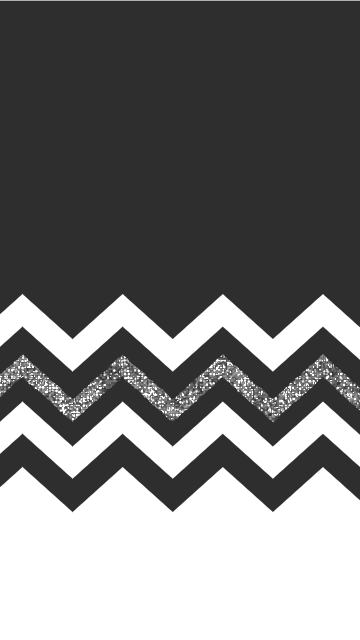
A WebGL 2 fragment shader for this background:

```glsl
#version 300 es
precision highp float;

uniform vec2 u_resolution;
out vec4 fragColor;

float hash(vec2 p) {
    return fract(sin(dot(p, vec2(127.1, 311.7))) * 43758.5453);
}

float valueNoise(vec2 p) {
    vec2 cell = floor(p), f = fract(p);
    f = f * f * (3.0 - 2.0 * f);
    return mix(mix(hash(cell), hash(cell + vec2(1, 0)), f.x),
               mix(hash(cell + vec2(0, 1)), hash(cell + vec2(1, 1)), f.x), f.y);
}

// Soft step across one pixel
float edge(float d, float at, float pixel) {
    return clamp((d - at) / pixel + 0.5, 0.0, 1.0);
}

float band(float d, float from, float to, float pixel) {
    return edge(d, from, pixel) - edge(d, to, pixel);
}

// Grainy base with two layers of round flakes
float glitter(vec2 p) {
    float clump = valueNoise(p * 24.0);
    float shade = 0.12 + 0.38 * valueNoise(p * 210.0) + 0.18 * clump;
    for (int i = 0; i < 2; i++) {
        float layer = float(i);
        vec2 q = p * (105.0 + 55.0 * layer) + 17.3 * layer;
        vec2 cell = floor(q);
        vec2 center = 0.3 + 0.4 * vec2(hash(cell + 3.1), hash(cell + 8.7));
        float flake = 1.0 - smoothstep(0.15, 0.52, length(fract(q) - center));
        float shine = smoothstep(0.45, 1.0, hash(cell + 5.9) + 0.25 * (clump - 0.5));
        shade += flake * shine * 0.85;
    }
    return min(shade, 1.0);
}

void main() {
    // Canvas width is one unit
    vec2 p = gl_FragCoord.xy / u_resolution.x;
    float top = u_resolution.y / u_resolution.x;

    // Drop below the uppermost zigzag line
    float zigzag = 2.0 * abs(fract((p.x - 0.0625) / 0.2782 + 0.5) - 0.5);
    float drop = 0.961 - p.y - 0.125 * zigzag;
    float pixel = 1.4 / u_resolution.x;

    // White chevrons and the white floor
    float white = band(drop, 0.0, 0.0905, pixel)
                + band(drop, 0.2985, 0.388, pixel)
                + edge(drop, 0.4805, pixel);
    vec3 color = mix(vec3(0.18), vec3(1.0), white);

    // Glitter chevron with a slightly ragged border
    float ragged = drop + 0.006 * (valueNoise(p * 150.0) - 0.5);
    color = mix(color, vec3(glitter(p)), band(ragged, 0.168, 0.2305, pixel));

    // Pale hairline along the top
    color = mix(color, vec3(0.8), edge(p.y, top - 0.0023, 1.0 / u_resolution.x));

    fragColor = vec4(color, 1.0);
}
```
